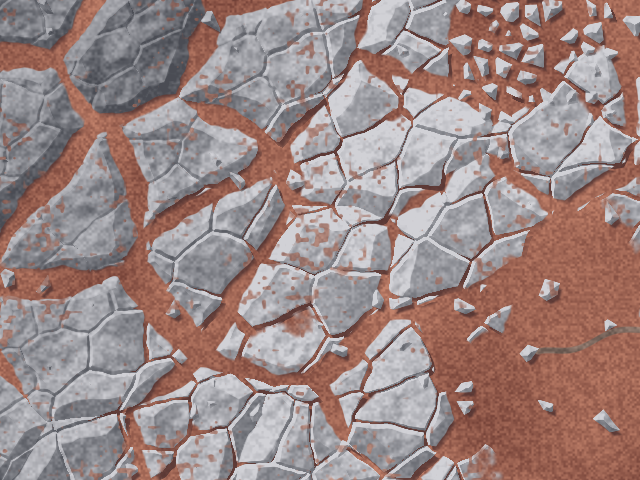
A Shadertoy shader for this texture:

```glsl
// Fractured grey stone slabs and rubble half buried in rust-red sand.

const vec3 STONE_DARK = vec3(0.29, 0.30, 0.33);
const vec3 STONE_LIGHT = vec3(0.82, 0.82, 0.84);
const vec3 SAND_DARK = vec3(0.46, 0.26, 0.22);
const vec3 SAND_LIGHT = vec3(0.76, 0.51, 0.42);
const vec3 SHADOW = vec3(0.29, 0.18, 0.18);
const vec3 TWIG = vec3(0.50, 0.42, 0.38);
const vec2 TO_LIGHT = vec2(-0.6, 0.8);

float hash(vec2 p) {
    return fract(sin(dot(p, vec2(127.1, 311.7))) * 43758.5453);
}

vec2 hash2(vec2 p) {
    return vec2(hash(p), hash(p + 57.3));
}

float noise(vec2 p) {
    vec2 i = floor(p), f = fract(p);
    f = f * f * (3.0 - 2.0 * f);
    return mix(mix(hash(i), hash(i + vec2(1, 0)), f.x),
               mix(hash(i + vec2(0, 1)), hash(i + vec2(1, 1)), f.x), f.y);
}

float fbm(vec2 p) {
    float sum = 0.0, amp = 0.5;
    for (int i = 0; i < 4; i++) {
        sum += amp * noise(p);
        p = mat2(1.6, 1.2, -1.2, 1.6) * p + 3.7;
        amp *= 0.5;
    }
    return sum / 0.9375;
}

float segmentDistance(vec2 p, vec2 a, vec2 b) {
    vec2 ab = b - a;
    return length(p - a - ab * clamp(dot(p - a, ab) / dot(ab, ab), 0.0, 1.0));
}

float patchMask(vec2 p, vec2 center, float radius) {
    return 1.0 - smoothstep(0.3 * radius, radius, length(p - center));
}

struct Cell { float edge; vec2 id; vec2 offset; };

// Voronoi cell with the true distance to its straight border
Cell findCell(vec2 p) {
    vec2 base = floor(p), nearest = vec2(0), id = vec2(0);
    float best = 9.0;
    for (int k = 0; k < 9; k++) {
        vec2 cell = base + vec2(k % 3 - 1, k / 3 - 1);
        vec2 r = cell + 0.1 + 0.8 * hash2(cell) - p;
        if (dot(r, r) < best) { best = dot(r, r); nearest = r; id = cell; }
    }
    float edge = 9.0;
    for (int k = 0; k < 25; k++) {
        vec2 cell = id + vec2(k % 5 - 2, k / 5 - 2);
        vec2 r = cell + 0.1 + 0.8 * hash2(cell) - p;
        vec2 d = r - nearest;
        if (dot(d, d) > 1e-5) edge = min(edge, dot(0.5 * (r + nearest), normalize(d)));
    }
    return Cell(edge, id, -nearest);
}

// Tilted plane, one random direction per cell
float facet(Cell c, float tilt) {
    return tilt * dot(hash2(c.id + 11.0) - 0.5, c.offset);
}

float sandLevel(vec2 p) {
    float band = 1.0 - smoothstep(0.0, 0.13, segmentDistance(p, vec2(0.36, 0.0), vec2(0.68, 0.9)));
    return 0.17 + 0.5 * (fbm(p * 6.0) - 0.5) + 0.14 * band
         + 0.75 * patchMask(p, vec2(1.3, 0.15), 0.5)
         + 0.25 * patchMask(p, vec2(0.06, 0.33), 0.2)
         + 0.5 * patchMask(p, vec2(1.12, 0.92), 0.28);
}

// Height of stone above sand; tone is a random value per slab
float clearance(vec2 p, out float tone) {
    vec2 warp = vec2(fbm(p * 8.0), fbm(p * 8.0 + 31.0)) - 0.5;
    vec2 q = mat2(0.77, -0.64, 0.64, 0.77) * p * vec2(1.0, 1.08) + 0.05 * warp;
    Cell slab = findCell(q * vec2(3.0, 3.7) + 4.3);
    Cell chip = findCell(q * vec2(7.0, 9.5) + 17.0);
    Cell pebble = findCell((p + 0.02 * warp) * 23.0);
    float fractured = 0.08 + 0.92 * smoothstep(0.4, 0.75, 0.8 * p.x + 0.5 * (1.0 - p.y));

    float h = 0.5 * min(slab.edge / 0.15, 1.0) + facet(slab, 0.9);
    h += fractured * (facet(chip, 0.6) + 0.25 * (hash(chip.id) - 0.5));
    h -= 0.4 * fractured * (1.0 - smoothstep(0.0, 0.05, chip.edge));
    h += 0.25 * (fbm(p * 13.0) - 0.5) - sandLevel(p);

    float density = 0.1 + 0.7 * patchMask(p, vec2(1.12, 0.92), 0.3);
    float size = 0.1 + 0.2 * hash(pebble.id + 5.0);
    float rubble = hash(pebble.id) < density ? 1.3 * (pebble.edge - size) : -1.0;
    tone = rubble > h ? hash(pebble.id + 2.0) : hash(slab.id + 2.0);
    return max(h, rubble);
}

void mainImage(out vec4 fragColor, in vec2 fragCoord) {
    vec2 p = fragCoord / iResolution.y;
    float tone, unused;
    float h = clearance(p, tone);
    float slope = (h - clearance(p + 0.006 * TO_LIGHT, unused)) / 0.006;
    float blocker = clearance(p + 0.014 * TO_LIGHT, unused);
    float lit = 0.5 + 0.5 * slope / (3.5 + abs(slope));
    float grain = 0.6 * noise(p * 170.0) + 0.4 * noise(p * 75.0);

    // Sand with grit and shadows cast by the stones
    float grit = 0.5 + 0.8 * (fbm(p * 5.0 + 9.0) - 0.5) + 0.6 * (noise(p * 210.0) - 0.5);
    vec3 sand = mix(SAND_DARK, SAND_LIGHT, clamp(grit, 0.0, 1.0));
    vec3 ground = mix(sand, SHADOW, 0.75 * smoothstep(0.0, 0.22, blocker));

    // Twig lying on the open sand
    vec2 bent = p + vec2(0.0, 0.008 * sin(p.x * 38.0));
    float twig = segmentDistance(bent, vec2(1.12, 0.26), vec2(1.35, 0.32));
    ground = mix(ground, TWIG * (0.7 + 0.6 * grain), 1.0 - smoothstep(0.004, 0.008, twig));

    // Stone: pale in the middle, darker at upper left
    float pale = smoothstep(0.35, 0.75, 0.8 * p.x + 0.5 * (1.0 - p.y));
    float shade = 0.41 + 0.28 * pale + 0.75 * (lit - 0.5) + 0.2 * (tone - 0.5) + 0.4 * (grain - 0.5);
    vec3 stone = mix(STONE_DARK, STONE_LIGHT, clamp(shade, 0.0, 1.0));
    float dust = smoothstep(0.62, 0.75, 0.5 * noise(p * 100.0) + 0.5 * fbm(p * 11.0 + 40.0));
    stone = mix(stone, sand, 0.7 * dust);

    fragColor = vec4(mix(ground, stone, smoothstep(-0.02, 0.03, h)), 1.0);
}
```
